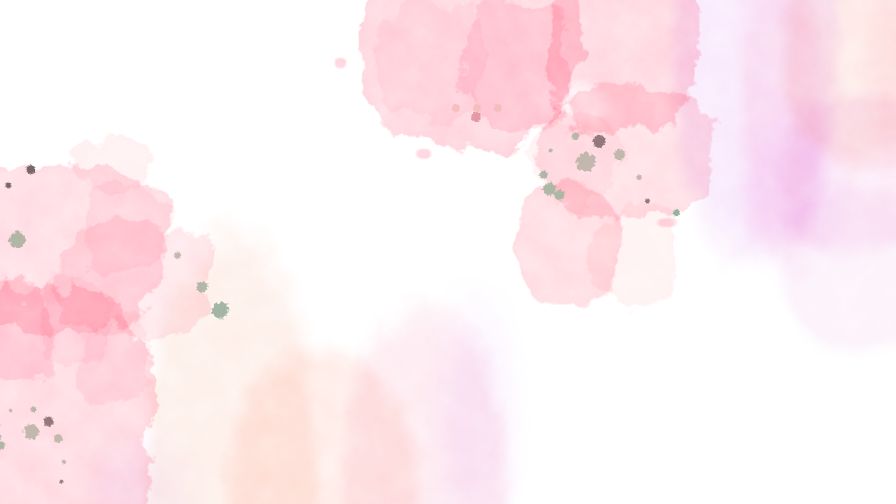
This background is drawn by a Shadertoy shader. Its source:

```glsl
// Pastel watercolour blots in pink, peach and lavender with small ink specks on white paper.

// Gradient noise
vec2 gradientAt(vec2 cell) {
    float a = 6.2832 * fract(sin(dot(cell, vec2(127.1, 311.7))) * 43758.5);
    return vec2(cos(a), sin(a));
}

float gradientNoise(vec2 p) {
    vec2 i = floor(p), f = p - i, e = vec2(0, 1);
    vec2 u = f * f * f * (f * (f * 6.0 - 15.0) + 10.0);
    float low = mix(dot(gradientAt(i), f), dot(gradientAt(i + e.yx), f - e.yx), u.x);
    float high = mix(dot(gradientAt(i + e), f - e), dot(gradientAt(i + 1.0), f - 1.0), u.x);
    return mix(low, high, u.y);
}

float fbm(vec2 p) {
    float sum = 0.0, amp = 0.6;
    for (int i = 0; i < 5; i++) {
        sum += amp * gradientNoise(p);
        p = mat2(1.6, 1.2, -1.2, 1.6) * p + 3.7;
        amp *= 0.56;
    }
    return sum;
}

// One layer of pigment: a ragged oval that filters the paper colour
void blot(inout vec3 col, vec2 p, vec2 center, vec2 radius, float rough, float soft, vec3 tint) {
    vec2 q = pow(abs(p - center) / radius, vec2(2.4));
    float grain = fbm(p * 1.3 + center * 5.3);
    float d = (pow(q.x + q.y, 1.0 / 2.4) - 1.0) * min(radius.x, radius.y) + rough * grain;
    float mask = 1.0 - smoothstep(-soft, soft, d);
    float rim = 0.25 * exp(min(d, 0.0) * 14.0) * step(soft, 0.1);
    float pigment = mask * (0.97 + rim + 0.45 * fbm(p * 1.8 + center.yx));
    col *= pow(tint, vec3(pigment));
}

// Soft, wet wash and crisp, torn cloud
void wash(inout vec3 col, vec2 p, vec2 c, vec2 r, vec3 tint) { blot(col, p, c, r, 0.22, 0.2, tint); }
void cloud(inout vec3 col, vec2 p, vec2 c, vec2 r, vec3 tint) { blot(col, p, c, r, 0.5, 0.035, tint); }

// Opaque ink drop with a crinkled outline
void speck(inout vec3 col, vec2 p, vec2 center, float radius, vec3 ink) {
    float aa = 9.0 / iResolution.y;
    float d = length(p - center) - radius * (1.0 + 0.45 * gradientNoise((p - center) / radius * 2.5 + center));
    col = mix(col, ink, 0.88 * (1.0 - smoothstep(-aa, aa, d)));
}

// Curl of specks around a large drop
void speckCluster(inout vec3 col, vec2 p, vec2 center, float turn, float size) {
    const vec3 beige = vec3(0.73, 0.70, 0.65), sage = vec3(0.64, 0.70, 0.62), umber = vec3(0.52, 0.42, 0.43);
    speck(col, p, center, 0.17 * size, beige);
    for (int i = 0; i < 9; i++) {
        float k = float(i);
        float a = turn - 0.56 + 0.6 * k - 0.42 * sin(0.85 * k);
        float r = 0.7 + 0.6 * cos(0.9 * k) * exp(-0.25 * k);
        vec3 ink = i == 0 || i == 3 ? umber : mix(beige, sage, smoothstep(2.0, 6.0, k));
        speck(col, p, center + size * r * vec2(cos(a), sin(a)),
              size * (0.075 + 0.04 * sin(1.4 * k - 2.2)), ink);
    }
}

void mainImage(out vec4 fragColor, in vec2 fragCoord) {
    vec2 p = fragCoord / iResolution.xy * vec2(16, 9);
    vec3 col = vec3(1);

    // Peach and rose washes along the bottom
    wash(col, p, vec2(4.15, 0.0), vec2(1.5, 4.65), vec3(0.995, 0.945, 0.925));
    wash(col, p, vec2(5.75, 0.0), vec2(1.7, 2.65), vec3(1.0, 0.935, 0.92));
    wash(col, p, vec2(7.6, 0.0), vec2(1.45, 3.4), vec3(0.995, 0.93, 0.95));
    blot(col, p, vec2(8.5, 1.5), vec2(0.6, 1.7), 0.2, 0.45, vec3(0.985, 0.95, 1.0));
    blot(col, p, vec2(2.5, 0.0), vec2(0.8, 1.0), 0.2, 0.5, vec3(0.985, 0.96, 1.0));

    // Lavender and peach washes at the upper right
    wash(col, p, vec2(13.5, 8.0), vec2(1.45, 3.5), vec3(0.98, 0.925, 0.99));
    wash(col, p, vec2(13.95, 7.2), vec2(0.7, 2.6), vec3(1.0, 0.94, 0.965));
    blot(col, p, vec2(14.1, 5.7), vec2(0.8, 1.2), 0.2, 0.45, vec3(0.99, 0.955, 1.0));
    wash(col, p, vec2(15.4, 8.1), vec2(1.4, 2.0), vec3(0.995, 0.925, 0.915));
    wash(col, p, vec2(15.3, 5.9), vec2(1.4, 1.4), vec3(0.99, 0.93, 0.975));
    wash(col, p, vec2(15.3, 4.2), vec2(1.3, 1.45), vec3(0.99, 0.955, 0.985));
    blot(col, p, vec2(16.0, 8.0), vec2(0.45, 1.6), 0.2, 0.3, vec3(1.0, 0.95, 0.96));

    // Pink cloud at the top, with its hanging petal
    cloud(col, p, vec2(8.4, 8.3), vec2(1.95, 2.0), vec3(1.0, 0.86, 0.89));
    cloud(col, p, vec2(11.1, 8.3), vec2(1.35, 1.75), vec3(1.0, 0.86, 0.89));
    cloud(col, p, vec2(9.2, 7.9), vec2(0.95, 1.2), vec3(1.0, 0.91, 0.935));
    cloud(col, p, vec2(7.7, 7.9), vec2(1.0, 1.1), vec3(1.0, 0.96, 0.97));
    cloud(col, p, vec2(11.2, 6.3), vec2(1.55, 1.2), vec3(1.0, 0.89, 0.91));
    cloud(col, p, vec2(10.3, 6.1), vec2(0.75, 0.9), vec3(1.0, 0.96, 0.965));
    blot(col, p, vec2(10.15, 4.65), vec2(0.92, 1.08), 0.25, 0.03, vec3(1.0, 0.88, 0.9));
    cloud(col, p, vec2(11.35, 4.3), vec2(0.75, 0.95), vec3(1.0, 0.955, 0.955));
    blot(col, p, vec2(10.35, 7.2), vec2(0.4, 0.3), 0.3, 0.2, vec3(1.0, 1.1, 1.08));

    // Pink cloud at the left
    cloud(col, p, vec2(0.9, 4.6), vec2(2.1, 1.5), vec3(1.0, 0.88, 0.905));
    cloud(col, p, vec2(2.4, 4.0), vec2(1.4, 1.0), vec3(1.0, 0.92, 0.935));
    cloud(col, p, vec2(0.8, 1.5), vec2(1.95, 2.4), vec3(1.0, 0.87, 0.895));
    cloud(col, p, vec2(2.0, 6.0), vec2(0.75, 0.45), vec3(1.0, 0.95, 0.955));
    cloud(col, p, vec2(2.2, 4.9), vec2(0.8, 0.85), vec3(1.0, 0.95, 0.96));
    cloud(col, p, vec2(0.3, 3.0), vec2(0.65, 0.85), vec3(1.0, 0.91, 0.935));
    cloud(col, p, vec2(1.4, 3.3), vec2(0.55, 0.85), vec3(1.0, 0.95, 0.965));
    cloud(col, p, vec2(2.1, 2.6), vec2(0.65, 0.8), vec3(1.0, 0.95, 0.96));

    // Stray pink droplets
    blot(col, p, vec2(6.08, 7.87), vec2(0.1, 0.09), 0.05, 0.03, vec3(1.0, 0.87, 0.9));
    blot(col, p, vec2(7.56, 6.25), vec2(0.12, 0.08), 0.05, 0.03, vec3(1.0, 0.87, 0.9));
    blot(col, p, vec2(11.9, 5.02), vec2(0.16, 0.08), 0.05, 0.03, vec3(1.0, 0.87, 0.9));
    col = min(col, 1.0);

    // Ink specks: clusters, a sage trail, a faint row and single drops
    speckCluster(col, p, vec2(10.46, 6.1), 0.0, 1.0);
    speckCluster(col, p, vec2(0.56, 1.29), -0.47, 0.8);
    for (int i = 0; i < 4; i++) {
        float t = float(i) / 3.0;
        vec2 trail = vec2(3.17, 4.44) + vec2(0.88, -1.13) * sin(1.57 * t);
        speck(col, p, trail, 0.06 + 0.085 * sin(4.0 * t * t), mix(vec3(0.73, 0.70, 0.65), vec3(0.52, 0.67, 0.58), t));
        if (i < 3) speck(col, p, vec2(8.14 + 0.375 * float(i), 7.07), 0.07, vec3(0.95, 0.74, 0.73));
    }
    speck(col, p, vec2(8.5, 6.91), 0.085, vec3(0.87, 0.57, 0.61));
    speck(col, p, vec2(12.08, 5.2), 0.06, vec3(0.52, 0.67, 0.58));
    speck(col, p, vec2(0.31, 4.72), 0.14, vec3(0.66, 0.69, 0.61));
    speck(col, p, vec2(0.55, 5.97), 0.08, vec3(0.4, 0.34, 0.34));
    speck(col, p, vec2(0.15, 5.69), 0.05, vec3(0.4, 0.34, 0.34));
    fragColor = vec4(col, 1);
}
```
